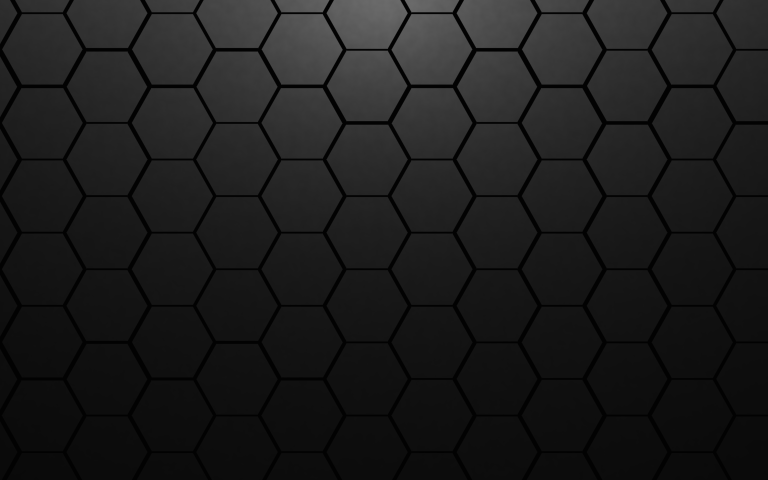
This pattern is drawn by a Shadertoy shader. Its source:

```glsl
#define PITCH vec2(0.1354, 0.0762)   // column step, half row step
#define ORIGIN vec2(0.0878, 0.0275)  // first column, first half row
#define FLAT_HALF 0.0019             // half widths of the gaps
#define SLANT_HALF 0.0039
#define SEAM_EXTRA 0.0018
#define GAP_COLOR vec3(0.008)
#define AMBIENT 0.02
#define SKY_LIGHT 0.18
#define SPOT_LIGHT 0.28
#define MOTTLE 0.05

float hash(vec2 p) {
    p = fract(p * vec2(0.1031, 0.1137));
    p += dot(p, p.yx + 33.33);
    return fract((p.x + p.y) * p.x * 7.31);
}

vec2 gradient(vec2 cell) {
    float angle = 6.2832 * hash(cell);
    return vec2(cos(angle), sin(angle));
}

float gradientNoise(vec2 p) {
    vec2 i = floor(p), f = fract(p);
    vec2 u = f * f * f * (f * (f * 6.0 - 15.0) + 10.0);
    vec2 e = vec2(0.0, 1.0);
    float a = dot(gradient(i), f);
    float b = dot(gradient(i + e.yx), f - e.yx);
    float c = dot(gradient(i + e), f - e);
    float d = dot(gradient(i + 1.0), f - 1.0);
    return mix(mix(a, b, u.x), mix(c, d, u.x), u.y);
}

// Nearest centre among the two interleaved rectangular lattices
vec2 hexCell(vec2 p) {
    vec2 a = 2.0 * floor((p - vec2(0.0, 1.0)) * 0.5 + 0.5) + vec2(0.0, 1.0);
    vec2 b = 2.0 * floor((p - vec2(1.0, 0.0)) * 0.5 + 0.5) + vec2(1.0, 0.0);
    return length((p - a) * PITCH) < length((p - b) * PITCH) ? a : b;
}

// Which side of the wide upper seam a cell lies on
float upperSide(vec2 cell) {
    float odd = mod(cell.x, 2.0);
    bool low = cell.x > 8.0 || abs(cell.x - 5.0) < 0.5;
    return step(2.0 + odd * (low ? 1.0 : -1.0), cell.y);
}

// The lower seam spans only the left columns
float lowerSide(vec2 cell) {
    return step(10.0 - mod(cell.x, 2.0), cell.y);
}

float gapMask(vec2 p, vec2 cell) {
    vec2 q = (p - cell) * PITCH;
    float blur = 0.7 / iResolution.y;
    float mask = 0.0;
    for (float side = -1.0; side <= 1.0; side++) {
        for (float dir = -1.0; dir <= 1.0; dir += 2.0) {
            vec2 stepTo = vec2(side, side == 0.0 ? 2.0 * dir : dir);
            vec2 other = cell + stepTo;
            vec2 toOther = stepTo * PITCH;
            float dist = dot(toOther * 0.5 - q, normalize(toOther));

            // Slanted gaps vary by column boundary
            float boundary = cell.x + other.x;
            float vary = 0.85 + 0.35 * hash(vec2(boundary, 7.0));
            float width = side == 0.0 ? FLAT_HALF : SLANT_HALF * vary;

            float seam = abs(upperSide(cell) - upperSide(other));
            if (max(cell.x, other.x) < 4.5)
                seam = max(seam, 0.7 * abs(lowerSide(cell) - lowerSide(other)));
            width += SEAM_EXTRA * seam * (side == 0.0 ? 1.0 : 0.5);
            mask = max(mask, 1.0 - smoothstep(width - blur, width + blur, dist));
        }
    }
    return mask;
}

// Light falling from the middle of the top edge
float lighting(vec2 pos, float aspect) {
    float x = pos.x - 0.5 * aspect;
    float sky = SKY_LIGHT * exp(-2.0 * pos.y);
    float spot = SPOT_LIGHT * exp(-4.5 * sqrt(0.6 * x * x + pos.y * pos.y + 0.003));
    return (AMBIENT + sky) * (1.0 - 0.32 * x * x) + spot;
}

void mainImage(out vec4 fragColor, in vec2 fragCoord) {
    // Position measured down from the top left, canvas height = 1
    vec2 pos = fragCoord / iResolution.y;
    pos.y = 1.0 - pos.y;
    vec2 p = (pos - ORIGIN) / PITCH;
    vec2 cell = hexCell(p);

    // Tile surface: light, tile tone, faint mottling
    float tone = lighting(pos, iResolution.x / iResolution.y);
    tone *= 0.97 + 0.06 * hash(cell + 20.0);
    float grain = gradientNoise(pos * 45.0) + 0.5 * gradientNoise(pos * 110.0);
    tone *= 1.0 + MOTTLE * grain;

    vec3 color = mix(vec3(tone), GAP_COLOR, gapMask(p, cell));
    fragColor = vec4(color, 1.0);
}
```
